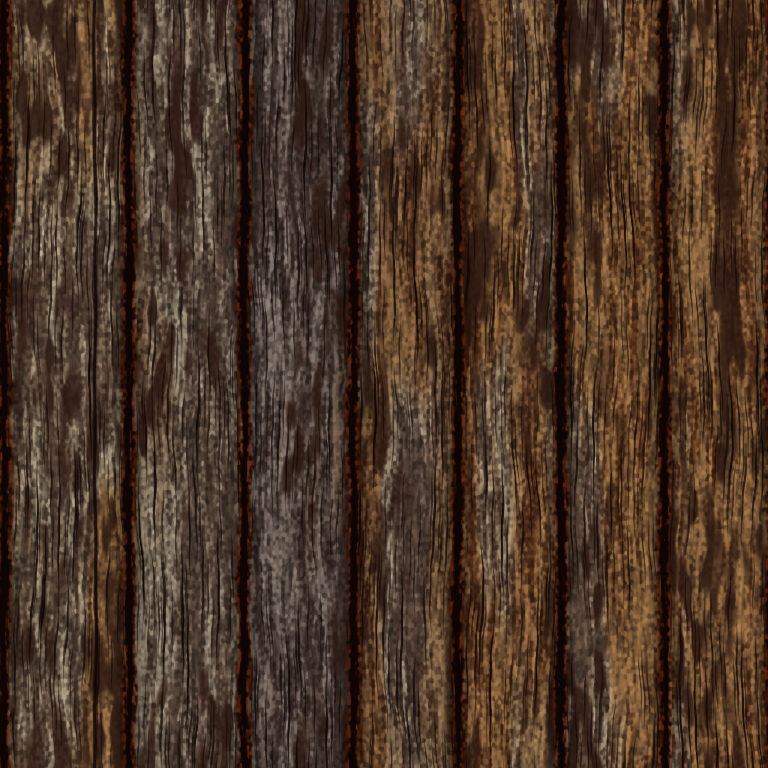
This texture is drawn by a WebGL 1 fragment shader. Its source:

```glsl
precision highp float;
// Seven weathered upright wooden planks with charred gaps, cracks and rusty stains.
uniform vec2 u_resolution;

#define PLANKS 7.0
#define GAP_HALF 0.0055
#define LONG_CRACK_X 0.119
#define LONG_STAIN_X 0.940
#define SILVER vec3(0.52, 0.47, 0.39)
#define UMBER vec3(0.32, 0.25, 0.20)
#define TAN vec3(0.47, 0.34, 0.21)
#define RUST vec3(0.33, 0.18, 0.09)
#define BARK vec3(0.17, 0.09, 0.06)
#define SINGE vec3(0.25, 0.09, 0.03)
#define CHAR vec3(0.05, 0.015, 0.012)
#define TAU 6.28318

vec2 hash2(vec2 p) {
  vec3 q = fract(p.xyx * vec3(0.1031, 0.1030, 0.0973));
  q += dot(q, q.yzx + 33.33);
  return fract((q.xx + q.yz) * q.zy);
}

// Wrapping cellular noise: x = blended cell value, y = distance to nearest point
vec2 cells(vec2 p, vec2 freq, float seed) {
  p *= freq;
  vec2 id = floor(p), f = p - id;
  float sum = 0.0, total = 0.0, nearest = 9.0;
  for (int j = -1; j <= 1; j++) {
    for (int i = -1; i <= 1; i++) {
      vec2 o = vec2(float(i), float(j));
      vec2 h = hash2(mod(id + o, freq) + seed * 17.0);
      vec2 d = o + 0.15 + 0.7 * h - f;
      float d2 = dot(d, d);
      float w = exp(-6.0 * d2);
      sum += w * fract(h.x * 7.13 + h.y * 13.7);
      total += w;
      nearest = min(nearest, d2);
    }
  }
  return vec2(sum / total, sqrt(nearest));
}

// Left edge of plank k; the planks narrow slightly from left to right
float plankEdge(float k) {
  float u = k / PLANKS;
  return u + 0.19 * u * (1.0 - u) * (1.0 - u);
}

// Thin tapered splits along the grain
float cracks(vec2 p, vec2 freq, float width, float seed) {
  return 1.0 - smoothstep(width * 0.3, width, cells(p, freq, seed).y);
}

float bell(float d, float width) {
  return exp(-d * d / (width * width));
}

void main() {
  vec2 uv = gl_FragCoord.xy / u_resolution;
  float y = uv.y;
  float wobble = 0.0011 * sin(TAU * (2.0 * y + 3.0 * uv.x))
               + 0.0006 * sin(TAU * (7.0 * y + 5.0 * uv.x));
  float x = fract(uv.x - 0.005 + wobble);

  // Find the plank and the distance to its nearer gap
  float plank = 0.0, gap = 1.0;
  for (int i = 0; i < 8; i++) {
    float edge = plankEdge(float(i));
    if (i < 7 && x >= edge) plank = float(i);
    gap = min(gap, abs(x - edge));
  }

  // Grain space: shifted for each plank and bent by layered sines
  vec2 p = vec2(x, y + plank * 0.37);
  p.x += 0.0030 * sin(TAU * 2.0 * y + plank * 2.0)
       + 0.0012 * sin(TAU * (5.0 * y + 9.0 * x))
       + 0.0005 * sin(TAU * (17.0 * y + 23.0 * x));

  float blotch = cells(p, vec2(18.0, 3.0), 1.0).x;
  float streak = cells(p, vec2(56.0, 4.0), 2.0).x;
  float fine = cells(p, vec2(130.0, 8.0), 3.0).x;
  float fibre = cells(p, vec2(250.0, 26.0), 4.0).x;
  float speck = cells(uv, vec2(256.0, 180.0), 5.0).x;

  // Silvered and rusty wood, blended by plank and by patch
  float tone = 0.34 * streak + 0.28 * fine + 0.23 * fibre + 0.15 * speck;
  float light = smoothstep(0.33, 0.67, tone + 0.25 * (blotch - 0.5));
  float warmth = 0.46 + 0.24 * cos(TAU * (plank - 4.7) / PLANKS)
               + 0.9 * (blotch - 0.5) + 0.4 * (streak - 0.5);
  vec3 cool = mix(UMBER, SILVER, light);
  vec3 warm = mix(RUST, TAN, light);
  vec3 color = mix(cool, warm, smoothstep(0.25, 0.75, warmth));
  color *= mix(vec3(1.0), vec3(0.76, 0.75, 0.83), bell(plank - 2.0, 0.9));
  color *= 1.0 + 0.55 * (speck - 0.5) + 0.45 * (fibre - 0.5);

  // Dark pitted stains
  float soak = cells(p, vec2(24.0, 4.0), 6.0).x;
  float pits = cells(p, vec2(90.0, 22.0), 7.0).x;
  float band = bell(x - LONG_STAIN_X, 0.016) * bell(y - 0.5, 0.32);
  float stain = smoothstep(0.62, 0.95, 0.6 * soak + 0.55 * pits + 0.35 * band);
  color = mix(color, BARK, 0.85 * stain);

  // Cracks, with one long split down the first plank
  float split = cracks(p, vec2(64.0, 1.0), 0.13, 8.0);
  split = max(split, 0.85 * cracks(p, vec2(90.0, 2.0), 0.17, 9.0));
  split = max(split, 0.65 * cracks(p, vec2(150.0, 4.0), 0.24, 10.0));
  float seam = abs(x - LONG_CRACK_X + 0.002 * (fine - 0.5));
  split = max(split, 1.0 - smoothstep(0.0008, 0.0035, seam));
  color = mix(color, CHAR, 0.85 * split);

  // Rounded plank sides, singed fringe and black gap
  float ragged = gap + 0.005 * (fibre - 0.5) + 0.003 * (speck - 0.5);
  color *= mix(0.62, 1.0, smoothstep(0.004, 0.026, gap));
  vec3 fringe = SINGE * (0.4 + 1.2 * speck);
  color = mix(fringe, color, smoothstep(GAP_HALF, GAP_HALF * 2.1, ragged));
  color = mix(CHAR, color, smoothstep(GAP_HALF * 0.5, GAP_HALF * 1.3, ragged));

  gl_FragColor = vec4(color, 1.0);
}
```
